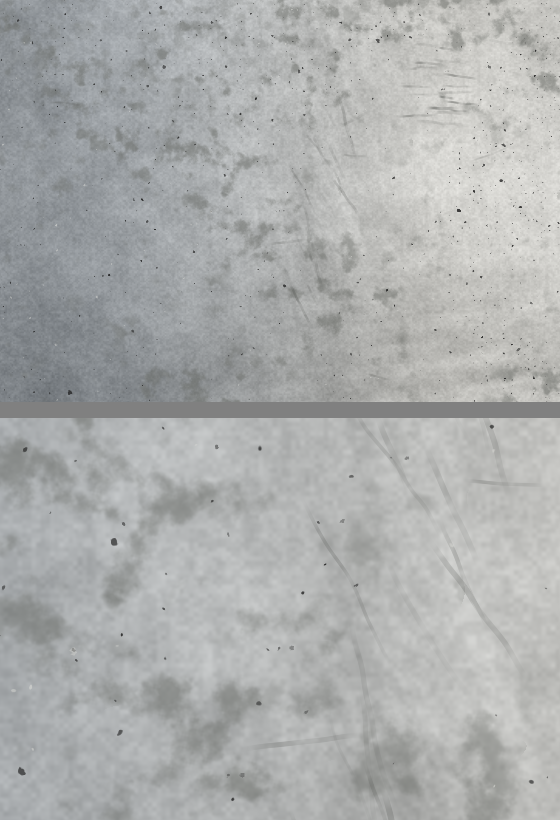
Top, the full canvas; bottom, a detail of the centre.
Write a Shadertoy shader that draws this texture.

```glsl
// Weathered bare concrete: a cool-to-warm light gradient with cloudy mottling,
// olive stains, pitted dark specks and bundles of fine scratches.
// Built from value-noise fbm, jittered cell dots and looped line segments.

const vec3 COOL_TINT = vec3(-0.018, 0.002, 0.020);
const vec3 WARM_TINT = vec3(0.006, 0.003, -0.014);
const vec3 STAIN_COLOR = vec3(0.40, 0.41, 0.39);
const vec3 PIT_COLOR = vec3(0.13, 0.13, 0.13);
const vec3 PALE_COLOR = vec3(0.87, 0.87, 0.85);
const float LEFT_LIGHT = 0.595;
const float RIGHT_LIGHT = 0.815;
const float FLOOR_SHADE = 0.065;
const float CLOUD_CONTRAST = 0.16;
const float GRAIN_CONTRAST = 0.055;
const float STAIN_STRENGTH = 0.50;

float hash(vec2 p) {
    return fract(sin(dot(p, vec2(127.1, 311.7))) * 43758.5453);
}

float noise(vec2 p) {
    vec2 i = floor(p), f = fract(p);
    f = f * f * (3.0 - 2.0 * f);
    return mix(mix(hash(i), hash(i + vec2(1, 0)), f.x),
               mix(hash(i + vec2(0, 1)), hash(i + vec2(1, 1)), f.x), f.y);
}

float fbm(vec2 p) {
    float sum = 0.0, amp = 0.5;
    for (int i = 0; i < 5; i++) {
        sum += amp * noise(p);
        p = mat2(1.6, 1.2, -1.2, 1.6) * p + 7.3;
        amp *= 0.5;
    }
    return sum / 0.97;
}

vec2 rotate(vec2 p, float a) {
    float c = cos(a), s = sin(a);
    return vec2(c * p.x + s * p.y, c * p.y - s * p.x);
}

// One ragged dot per occupied cell; radius and blur are in cell units.
float dots(vec2 p, float scale, float chance, float radius, float blur, float seed) {
    vec2 q = p * scale, cell = floor(q), id = cell + seed;
    vec2 center = 0.3 + 0.4 * vec2(hash(id + 3.1), hash(id + 8.7));
    vec2 d = rotate(fract(q) - center, 6.28 * hash(id + 5.9));
    d.y *= 1.0 + 0.8 * hash(id + 2.3);
    float size = radius * mix(0.35, 1.0, pow(hash(id + 6.1), 2.0));
    float ragged = length(d) + size * 0.9 * (noise(q * 9.0 + seed) - 0.5);
    float edge = max(blur, scale / iResolution.y);
    float shape = 1.0 - smoothstep(size - 0.5 * edge, size + 0.5 * edge, ragged);
    return shape * step(hash(id), chance) * mix(0.5, 1.0, hash(id + 4.4));
}

// Bundle of thin, slightly bent strokes scattered around a center.
float scratches(vec2 p, vec2 center, vec2 spread, float angle, float fan,
                float reach, int count, float seed) {
    float sum = 0.0, pixel = 1.0 / iResolution.y;
    for (int i = 0; i < count; i++) {
        vec2 id = vec2(float(i), seed);
        vec2 offset = (vec2(hash(id), hash(id + 1.7)) - 0.5) * spread;
        vec2 d = rotate(p - center - offset, angle + fan * (hash(id + 2.9) - 0.5));
        float halfLen = reach * mix(0.3, 1.0, hash(id + 4.3));
        d.y += (hash(id + 5.1) - 0.5) * 1.6 * d.x * d.x + 0.004 * (noise(d.xx * 25.0 + id) - 0.5);
        float width = 0.0007 + 0.0013 * hash(id + 7.7);
        float line = 1.0 - smoothstep(width, width + 1.2 * pixel, abs(d.y));
        float fade = 1.0 - smoothstep(0.4 * halfLen, halfLen, abs(d.x));
        sum += line * fade * mix(0.25, 1.0, hash(id + 9.2)) * (0.4 + noise(d * 60.0));
    }
    return min(sum, 1.0);
}

void mainImage(out vec4 fragColor, in vec2 fragCoord) {
    vec2 uv = fragCoord / iResolution.xy;
    vec2 p = fragCoord / iResolution.y;
    float top = smoothstep(0.55, 1.0, uv.y);
    float right = smoothstep(0.5, 1.0, uv.x);
    float cluster = smoothstep(0.38, 0.68, fbm(p * 4.0 + 31.0));

    // Broad light, clouds and fine grain
    float across = smoothstep(-0.05, 1.0, uv.x + 0.12 * (uv.y - 0.5));
    float light = mix(LEFT_LIGHT, RIGHT_LIGHT, across);
    light -= FLOOR_SHADE * (1.0 - smoothstep(0.0, 0.55, uv.y));
    light += CLOUD_CONTRAST * (fbm(p * 3.5) - 0.5);
    light += 0.10 * (fbm(p * 17.0 + 5.0) - 0.5);
    light += GRAIN_CONTRAST * (noise(p * 260.0) + noise(p * 130.0 + 9.0) - 1.0);

    // Trowel streaks: near level at lower right, steep through the middle
    float level = fbm(rotate(p, 0.12) * vec2(2.5, 26.0)) - 0.5;
    float steep = fbm(rotate(p, -1.25) * vec2(3.0, 38.0) + 17.0) - 0.5;
    float middle = exp(-pow((uv.x - 0.57) / 0.10, 2.0)) * smoothstep(0.1, 0.4, uv.y);
    light += 0.14 * level * smoothstep(0.25, 0.6, uv.x) * (1.0 - smoothstep(0.2, 0.6, uv.y));
    light += 0.14 * steep * middle;
    vec3 color = light + mix(COOL_TINT, WARM_TINT, smoothstep(0.1, 0.85, uv.x));

    // Olive stains, thickest along the top
    float patches = smoothstep(0.36, 0.66, fbm(p * 5.0 + 12.0) + 0.14 * top - 0.05 * right);
    float stain = smoothstep(0.52, 0.78, fbm(p * 30.0 + 3.0)) * patches;
    stain += 0.45 * dots(p, 24.0, 0.10 + 0.30 * cluster, 0.26, 0.30, 11.0);
    stain += 0.5 * top * top * cluster * smoothstep(0.45, 0.7, fbm(p * 45.0));
    color = mix(color, STAIN_COLOR, STAIN_STRENGTH * min(stain, 1.0));

    // Scratches: steep bundle, level bundle at upper right, strays
    float marks = 0.22 * scratches(p, vec2(0.81, 0.47), vec2(0.12, 0.50), -1.2, 0.5, 0.10, 16, 2.0);
    marks += 0.45 * scratches(p, vec2(1.09, 0.80), vec2(0.12, 0.18), -0.06, 0.2, 0.06, 18, 5.0);
    marks += 0.28 * scratches(p, vec2(0.70, 0.50), vec2(1.30, 0.90), 0.1, 2.6, 0.09, 16, 8.0);
    color = mix(color, STAIN_COLOR * 0.75, min(marks, 1.0));

    // Dark pits gather at the right and top, with a few pale flecks
    float crowd = cluster * (0.6 * right + 0.35 * top);
    float pits = dots(p, 26.0, 0.015 + 0.24 * crowd, 0.14, 0.05, 21.0);
    pits = max(pits, dots(p + 0.37, 52.0, 0.03 + 0.26 * crowd, 0.17, 0.08, 43.0));
    pits = max(pits, 0.7 * dots(p + 0.71, 95.0, 0.03 + 0.22 * crowd, 0.20, 0.12, 67.0));
    color = mix(color, PIT_COLOR, 0.9 * pits);
    color = mix(color, PALE_COLOR, 0.6 * dots(p, 60.0, 0.008, 0.18, 0.1, 83.0));

    fragColor = vec4(clamp(color, 0.0, 1.0), 1.0);
}
```
